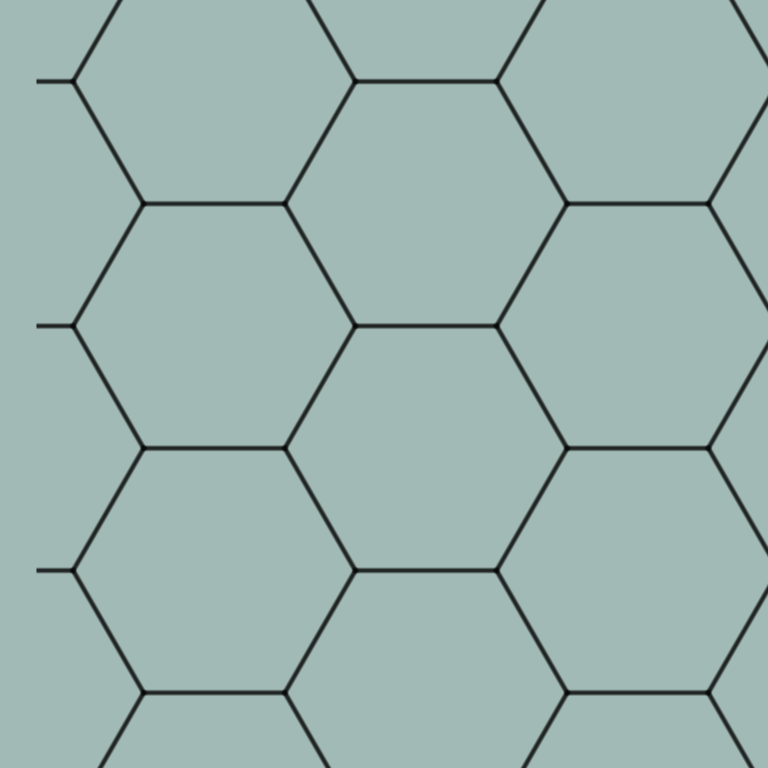
Give the GLSL for this pattern, as a WebGL 1 fragment shader.

```glsl
precision highp float;

// Flat-topped honeycomb of thin, soft dark lines on a plain grey-green ground.
// Each point is folded into its nearest hexagon cell; the distances to the
// cell's edges and corners give the lines and the darker joints.

uniform vec2 u_resolution;

const float SQRT3 = 1.7320508;
const float SIDE = 0.1838;                  // hexagon side, in canvas heights
const vec2 CELL_CENTER = vec2(0.2790, 0.5755);
const float LEFT_END = 0.0475;              // the lines stop at this x
const float LINE_HALF_WIDTH = 0.0029;
const float JOINT_RADIUS = 0.0037;
const float SOFTNESS = 0.0044;
const float LINE_OPACITY = 0.80;
const float JOINT_OPACITY = 0.75;
const vec3 GROUND = vec3(0.637, 0.730, 0.708);
const vec3 INK = vec3(0.0);

// Offset from the middle of the nearest cell of a rectangular lattice.
vec2 wrapCentered(vec2 p, vec2 period) {
  return (fract(p / period + 0.5) - 0.5) * period;
}

// Offset from the centre of the nearest hexagon: two interleaved lattices.
vec2 hexOffset(vec2 p, float side) {
  vec2 period = side * vec2(3.0, SQRT3);
  vec2 a = wrapCentered(p, period);
  vec2 b = wrapCentered(p - 0.5 * period, period);
  return dot(a, a) < dot(b, b) ? a : b;
}

// Distance from inside a hexagon to its closest edge.
float edgeDistance(vec2 p, float side) {
  vec2 q = abs(p);
  float slanted = dot(q, vec2(0.5 * SQRT3, 0.5));
  return 0.5 * SQRT3 * side - max(q.y, slanted);
}

// Distance to the closest corner of the hexagon.
float cornerDistance(vec2 p, float side) {
  vec2 q = abs(p);
  float tip = length(q - vec2(side, 0.0));
  float shoulder = length(q - 0.5 * side * vec2(1.0, SQRT3));
  return min(tip, shoulder);
}

// Soft coverage of everything closer than the radius.
float coverage(float dist, float radius, float blur) {
  return 1.0 - smoothstep(radius - 0.5 * blur, radius + 0.5 * blur, dist);
}

void main() {
  vec2 uv = gl_FragCoord.xy / u_resolution.y;
  float pixel = 1.0 / u_resolution.y;
  float blur = max(SOFTNESS, 1.5 * pixel);

  vec2 p = hexOffset(uv - CELL_CENTER, SIDE);
  float line = coverage(edgeDistance(p, SIDE), LINE_HALF_WIDTH, blur);
  float joint = coverage(cornerDistance(p, SIDE), JOINT_RADIUS, blur);

  // Overlapping strokes darken the joints.
  float clear = (1.0 - LINE_OPACITY * line) * (1.0 - JOINT_OPACITY * joint);

  // Short open stubs at the left border.
  float inside = 1.0 - coverage(uv.x, LEFT_END, max(0.002, pixel));
  float ink = (1.0 - clear) * inside;

  gl_FragColor = vec4(mix(GROUND, INK, ink), 1.0);
}
```
